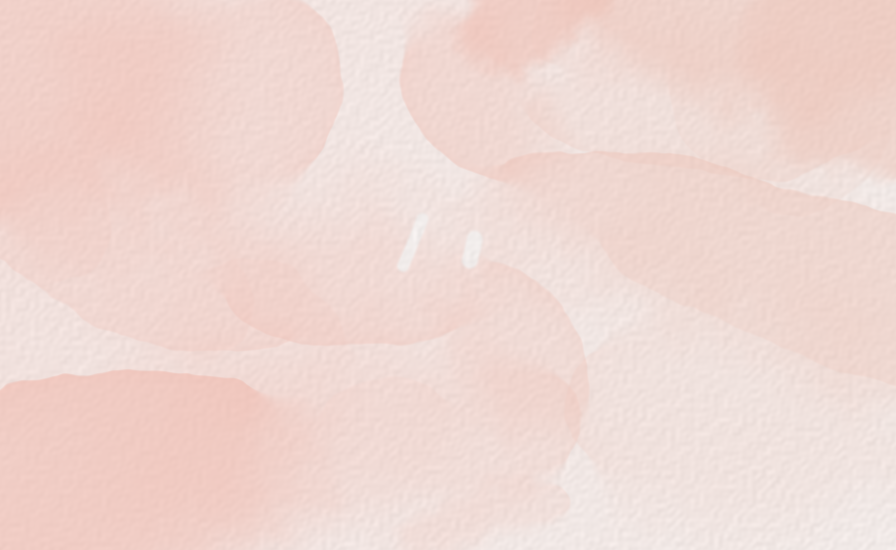
Reproduce this background procedurally as a Shadertoy shader.

```glsl
// Pale pink watercolour washes with tide lines on embossed white paper.
#define PAPER vec3(0.945, 0.930, 0.925)
#define ROSE vec3(0.940, 0.762, 0.722)
#define BEIGE vec3(0.918, 0.780, 0.730)
#define BASE_TINT 0.20
#define RIM_STRENGTH 0.50
#define EDGE_WIDTH 0.003
#define WOBBLE 0.07
#define FEATHER 0.09
#define GRAIN_SCALE 115.0
#define GRAIN_DEPTH 0.045

const float RIGHT = 0.0, UP = 1.571, LEFT = 3.142, DOWN = -1.571;

float hash(vec2 p) {
    vec3 q = fract(p.xyx * 0.1031);
    q += dot(q, q.yzx + 33.33);
    return fract((q.x + q.y) * q.z);
}

float noise(vec2 p) {
    vec2 i = floor(p), f = fract(p);
    f = f * f * (3.0 - 2.0 * f);
    return mix(mix(hash(i), hash(i + vec2(1, 0)), f.x),
               mix(hash(i + vec2(0, 1)), hash(i + vec2(1, 1)), f.x), f.y);
}

float fbm(vec2 p) {
    float sum = 0.0, amp = 0.5;
    for (int i = 0; i < 5; i++) {
        sum += amp * noise(p);
        p = mat2(1.6, 1.2, -1.2, 1.6) * p + 7.3;
        amp *= 0.5;
    }
    return sum;
}

// Elliptic pool of pigment: a dried rim on one side, a wet bleed on the other.
// "side" is the rim direction in the frame of the ellipse.
float wash(vec2 p, vec2 centre, vec2 radii, float angle, float side, float bleed, float feather) {
    float c = cos(angle), s = sin(angle);
    vec2 q = mat2(c, -s, s, c) * (p - centre) + 1e-5;
    vec2 slope = q / (radii * radii);
    float l = length(q / radii);
    float d = l * (l - 1.0) / length(slope);
    float crisp = smoothstep(0.0, 0.7, dot(normalize(slope), vec2(cos(side), sin(side))));
    d += feather * (1.0 - crisp);
    float soft = mix(bleed, EDGE_WIDTH, crisp);
    float depth = max(-d, 0.0);
    float rim = 0.5 * exp(-depth / 0.006) + 0.5 * exp(-depth / 0.05);
    return smoothstep(soft, -soft, d) * (0.75 + RIM_STRENGTH * crisp * rim);
}

// Bare streak with rounded ends.
float streak(vec2 p, vec2 a, vec2 b, float radius) {
    vec2 pa = p - a, ba = b - a;
    float d = length(pa - ba * clamp(dot(pa, ba) / dot(ba, ba), 0.0, 1.0)) - radius;
    return smoothstep(0.004, -0.004, d);
}

float pigment(vec2 uv) {
    vec2 drift = vec2(fbm(uv * 5.0), fbm(uv * 5.0 + 31.7)) - 0.48;
    vec2 p = uv + WOBBLE * drift;
    float f = FEATHER * (fbm(uv * 13.0 + 4.0) - 0.48);

    // Pale ground, thinner toward the lower right
    float t = BASE_TINT * (1.3 - 0.5 * uv.x + 0.35 * uv.y) * (0.5 + fbm(uv * 3.0 + 11.0));

    // Upper left
    t += 1.15 * wash(p, vec2(0.04, 0.93), vec2(0.29, 0.34), 0.3, LEFT, 0.16, f);
    t += 0.58 * wash(p, vec2(0.38, 0.83), vec2(0.25, 0.21), 0.1, RIGHT, 0.09, f);
    t += 0.35 * wash(p, vec2(0.26, 0.55), vec2(0.34, 0.15), -0.35, DOWN, 0.12, f);

    // Upper right
    t += 0.70 * wash(p, vec2(0.87, 0.82), vec2(0.18, 0.12), -0.9, DOWN, 0.07, f);
    t += 1.50 * wash(p, vec2(0.97, 1.01), vec2(0.12, 0.16), -0.4, UP, 0.03, f);
    t += 1.05 * wash(p, vec2(1.38, 1.04), vec2(0.33, 0.23), 0.0, UP, 0.06, f);
    t += 1.00 * wash(p, vec2(1.60, 0.88), vec2(0.24, 0.21), -0.4, RIGHT, 0.05, f);
    t += 0.30 * wash(p, vec2(1.28, 0.80), vec2(0.32, 0.13), -0.1, DOWN, 0.08, f);

    // Middle band and petals
    t += 0.65 * wash(p, vec2(1.50, 0.49), vec2(0.62, 0.145), -0.29, UP, 0.11, f);
    t += 0.28 * wash(p, vec2(1.52, 0.47), vec2(0.45, 0.14), -0.29, DOWN, 0.10, f);
    t += 0.48 * wash(p, vec2(0.95, 0.38), vec2(0.17, 0.095), -1.0, UP, 0.06, f);
    t += 0.48 * wash(p, vec2(0.64, 0.50), vec2(0.24, 0.13), -0.12, DOWN, 0.12, f);

    // Lower edge
    t += 1.50 * wash(p, vec2(0.14, 0.10), vec2(0.40, 0.21), 0.29, UP, 0.13, f);
    t += 0.42 * wash(p, vec2(0.63, 0.20), vec2(0.43, 0.17), 0.1, RIGHT, 0.12, f);
    t += 0.30 * wash(p, vec2(0.88, 0.07), vec2(0.15, 0.05), 0.25, RIGHT, 0.03, f);
    t += 0.25 * wash(p, vec2(1.36, 0.24), vec2(0.33, 0.18), -0.1, LEFT, 0.14, f);

    // Scattered faint glazes
    for (float i = 0.0; i < 7.0; i++) {
        vec2 at = vec2(1.63 * fract(i * 0.618 + 0.2), fract(i * 0.382 + 0.45));
        vec2 size = vec2(0.12, 0.09) + 0.08 * hash(vec2(i, 5.0));
        t += 0.14 * wash(p, at, size, i * 1.7, i * 2.3, 0.08, f);
    }

    // Bare paper showing through
    vec2 s = uv + 0.015 * drift;
    float bare = streak(s, vec2(0.735, 0.515), vec2(0.770, 0.600), 0.011);
    bare = max(bare, streak(s, vec2(0.856, 0.530), vec2(0.864, 0.565), 0.015));
    return t * (0.85 + 0.3 * fbm(uv * 6.0 + 20.0)) * (1.0 - 0.95 * bare);
}

void mainImage(out vec4 fragColor, in vec2 fragCoord) {
    vec2 uv = fragCoord / iResolution.y;
    float density = 1.0 - exp(-pigment(uv));
    float hue = smoothstep(0.5, 1.5, uv.x + 0.6 * (fbm(uv * 4.0 + 50.0) - 0.5));
    vec3 colour = mix(PAPER, mix(ROSE, BEIGE, 0.6 * hue), density);

    // Embossed paper tooth, lit from the upper left
    vec2 g = uv * GRAIN_SCALE;
    float relief = noise(g) - noise(g + vec2(-0.5, 0.5));
    colour += GRAIN_DEPTH * relief * (1.0 - 0.75 * density);
    fragColor = vec4(clamp(colour, 0.0, 1.0), 1.0);
}
```
